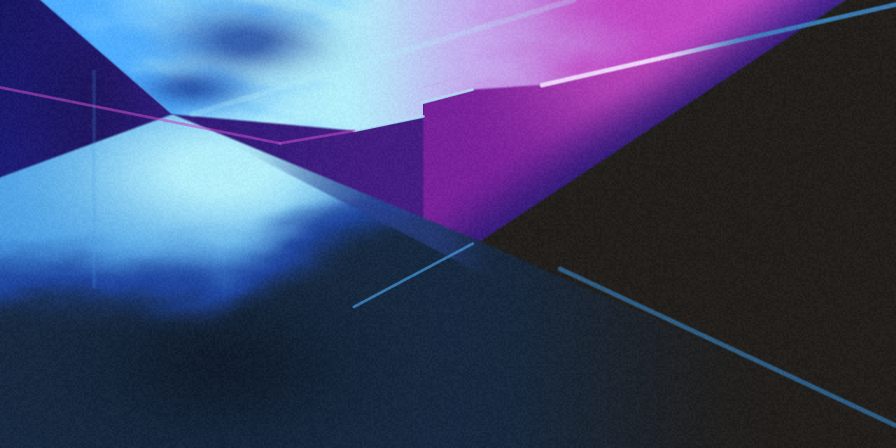
Write a Shadertoy shader that draws this background.

```glsl
// Crossing planes of light: a cyan-to-magenta sky, a violet wall, a lit floor
// and a black slab, each cut out by signed distances to lines through two
// vertices, tinted by gradients and value noise, then traced with thin streaks.
#define NEAR_CROSS vec2(0.385, 0.745)
#define FAR_CROSS vec2(1.073, 0.461)
#define SKY_CORNER vec2(0.091, 1.0)
#define SLAB_CORNER vec2(1.888, 1.0)
#define FLOOR_LEFT vec2(0.0, 0.604)
#define FLOOR_RIGHT vec2(2.0, 0.05)
#define EDGE_SOFT 0.004
#define GRAIN 0.035

const vec3 PALE = vec3(0.70, 0.93, 0.98);
const vec3 AZURE = vec3(0.28, 0.61, 0.89);
const vec3 ROYAL = vec3(0.12, 0.27, 0.62);
const vec3 INDIGO = vec3(0.20, 0.11, 0.48);
const vec3 LAVENDER = vec3(0.77, 0.66, 0.93);
const vec3 MAGENTA = vec3(0.75, 0.28, 0.77);
const vec3 VIOLET = vec3(0.48, 0.13, 0.61);
const vec3 SLATE = vec3(0.09, 0.16, 0.25);
const vec3 BLACK = vec3(0.13, 0.12, 0.11);

float hash(vec2 p) {
    vec3 q = fract(vec3(p.xyx) * 0.1031);
    q += dot(q, q.yzx + 33.33);
    return fract((q.x + q.y) * q.z);
}

float noise(vec2 p) {
    vec2 i = floor(p), f = fract(p);
    f *= f * (3.0 - 2.0 * f);
    return mix(mix(hash(i), hash(i + vec2(1, 0)), f.x),
               mix(hash(i + vec2(0, 1)), hash(i + vec2(1, 1)), f.x), f.y);
}

float fbm(vec2 p) {
    float sum = 0.0, amp = 0.5;
    for (int i = 0; i < 4; i++) {
        sum += amp * noise(p);
        p = mat2(1.6, 1.2, -1.2, 1.6) * p + 7.3;
        amp *= 0.5;
    }
    return sum;
}

// Signed distance to the line a-b, positive on its left
float side(vec2 p, vec2 a, vec2 b) {
    vec2 d = normalize(b - a);
    return d.x * (p.y - a.y) - d.y * (p.x - a.x);
}

float fill(float d) { return smoothstep(-EDGE_SOFT, EDGE_SOFT, d); }

float blob(vec2 p, vec2 c, vec2 r) {
    vec2 q = (p - c) / r;
    return exp(-dot(q, q));
}

float streak(vec2 p, vec2 a, vec2 b, float w) {
    vec2 d = b - a;
    float t = clamp(dot(p - a, d) / dot(d, d), 0.0, 1.0);
    return 1.0 - smoothstep(w * 0.4, w * 1.6, length(p - a - d * t));
}

// Height of the stepped lower rim of the sky
float rim(float x) {
    if (x < 0.794) return 0.745 - 0.09 * (x - 0.385);
    if (x < 0.945) return 0.708 + 0.212 * (x - 0.794);
    if (x < 1.055) return 0.771 + 0.26 * (x - 0.945);
    if (x < 1.2) return 0.80 + 0.07 * (x - 1.055);
    return 0.81 + 0.23 * (x - 1.2);
}

vec3 skyColor(vec2 p, float slabDist) {
    float cloud = fbm(vec2(p.x * 3.5 + p.y * 2.0, p.y * 9.0));
    vec3 c = mix(AZURE * 1.12, PALE, smoothstep(0.3, 0.75, p.x + 0.8 * (cloud - 0.5)));
    float dark = blob(p, vec2(0.55, 0.91), vec2(0.14, 0.06))
               + blob(p, vec2(0.43, 0.80), vec2(0.10, 0.035));
    c = mix(c, ROYAL, min(dark * (0.3 + cloud), 0.8));
    c = mix(c, LAVENDER, smoothstep(0.75, 1.1, p.x));
    c = mix(c, MAGENTA, smoothstep(1.0, 1.4, p.x + 0.3 * (cloud - 0.5)));
    return mix(INDIGO * 1.1, c, smoothstep(-0.02, 0.15, slabDist));
}

vec3 wallColor(vec2 p, float slabDist) {
    vec3 c = mix(INDIGO, VIOLET, 0.25 * smoothstep(0.5, 0.9, p.x) + 0.7 * fill(p.x - 0.945));
    c = mix(c, MAGENTA * 0.93, smoothstep(0.55, 0.85, p.y) * smoothstep(0.98, 1.4, p.x));
    return mix(INDIGO, c, smoothstep(-0.02, 0.13, slabDist));
}

vec3 floorColor(vec2 p) {
    float mist = fbm(vec2(p.x * 3.0 - p.y, p.y * 7.0) + 4.0);
    float lit = smoothstep(0.0, 0.35, p.y - 0.25 - 0.45 * max(p.x - 0.5, 0.0) + 0.16 * (mist - 0.5));
    vec3 c = mix(SLATE, BLACK, smoothstep(1.0, 1.75, p.x));
    c *= 1.0 - 0.3 * blob(p, vec2(0.5, 0.18), vec2(0.25, 0.14));
    c = mix(c, ROYAL, smoothstep(0.0, 0.3, lit));
    c = mix(c, AZURE, smoothstep(0.25, 0.75, lit));
    c = mix(c, PALE, min(1.1 * blob(p, vec2(0.5, 0.62), vec2(0.32, 0.16)), 1.0) * smoothstep(0.2, 0.8, lit));
    float band = fill(side(p, NEAR_CROSS, vec2(0.977, 0.44)));
    return mix(c, vec3(0.17, 0.25, 0.55), 0.65 * band * smoothstep(0.5, 0.8, p.x) * smoothstep(1.12, 0.95, p.x));
}

void mainImage(out vec4 fragColor, in vec2 fragCoord) {
    vec2 p = fragCoord / iResolution.xy * vec2(2.0, 1.0);
    float skyDist = side(p, SKY_CORNER, NEAR_CROSS);
    float slabDist = side(p, FAR_CROSS, SLAB_CORNER);
    float leftDist = side(p, FLOOR_LEFT, NEAR_CROSS);

    // Planes
    vec3 col = floorColor(p);
    vec3 wedge = mix(vec3(0.10, 0.10, 0.42), INDIGO, p.x * 2.0) * (0.8 + 0.4 * noise(p * 5.0));
    col = mix(col, wedge, fill(min(-skyDist, leftDist)));
    vec3 upper = mix(wallColor(p, slabDist), skyColor(p, slabDist), fill(p.y - rim(p.x)));
    col = mix(col, upper, fill(min(skyDist, min(side(p, NEAR_CROSS, FAR_CROSS), slabDist))));
    col = mix(col, BLACK, fill(min(-slabDist, side(p, FAR_CROSS, FLOOR_RIGHT))));

    // Streaks of light
    vec3 glint = mix(vec3(0.95, 0.9, 1.0), AZURE * 0.85, smoothstep(1.45, 1.7, p.x));
    col = mix(col, glint, 0.9 * streak(p, vec2(1.21, 0.81), vec2(2.0, 0.99), 0.005));
    col = mix(col, PALE, 0.8 * streak(p, vec2(0.79, 0.708), vec2(0.945, 0.74), 0.003));
    col = mix(col, PALE, 0.8 * streak(p, vec2(0.945, 0.771), vec2(1.055, 0.80), 0.003));
    col = mix(col, LAVENDER, 0.6 * streak(p, vec2(0.945, 0.805), vec2(1.06, 0.836), 0.002));
    col = mix(col, PALE, 0.3 * streak(p, vec2(0.43, 0.745), vec2(1.28, 1.0), 0.006));
    col = mix(col, MAGENTA, 0.6 * streak(p, vec2(0.0, 0.805), vec2(0.625, 0.68), 0.003));
    col = mix(col, MAGENTA, 0.6 * streak(p, vec2(0.625, 0.68), vec2(0.79, 0.708), 0.003));
    col = mix(col, AZURE, 0.7 * streak(p, vec2(0.79, 0.315), vec2(1.055, 0.456), 0.003));
    col = mix(col, AZURE * 0.7, 0.8 * streak(p, vec2(1.25, 0.40), FLOOR_RIGHT, 0.005));
    col = mix(col, AZURE, 0.2 * streak(p, vec2(0.21, 0.36), vec2(0.21, 0.84), 0.004));

    // Film grain
    col += GRAIN * (hash(floor(p * 256.0)) - 0.5);
    fragColor = vec4(clamp(col, 0.0, 1.0), 1.0);
}
```
